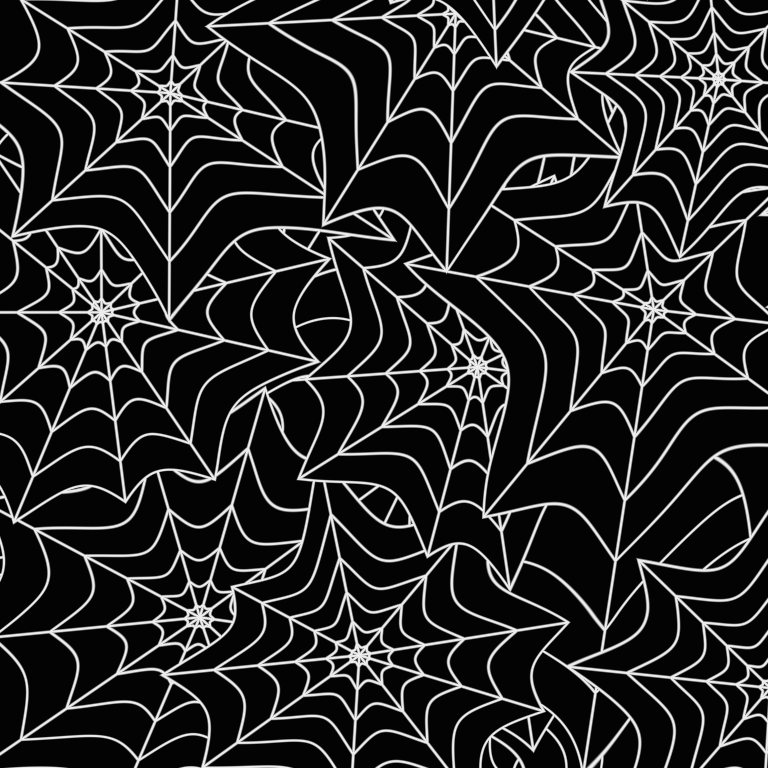
Reproduce this pattern procedurally as a WebGL 1 fragment shader.

```glsl
precision highp float;
uniform vec2 u_resolution;

const float TAU = 6.2831853;
const float CELL = 0.37;

float hash(vec2 p) {
  return fract(sin(dot(p, vec2(127.1, 311.7))) * 43758.545);
}

float cornerSlope(vec2 corner, vec2 offset) {
  float a = TAU * hash(corner + 7.3);
  return dot(vec2(cos(a), sin(a)), offset);
}

float gradientNoise(vec2 p) {
  vec2 i = floor(p), f = fract(p);
  vec2 s = f * f * (3.0 - 2.0 * f);
  vec2 x = vec2(1.0, 0.0);
  return mix(
    mix(cornerSlope(i, f), cornerSlope(i + x.xy, f - x.xy), s.x),
    mix(cornerSlope(i + x.yx, f - x.yx), cornerSlope(i + x.xx, f - x.xx), s.x),
    s.y);
}

// Soft thread profile from the distance to its axis
float thread(float d) {
  float soft = max(0.0013, 0.65 / u_resolution.y);
  return 1.0 - smoothstep(0.0018 - soft, 0.0018 + soft, d);
}

// Uneven spoke position, in units of the mean sector
float spokeAt(float i, float count, float seed) {
  return i + 0.6 * (hash(vec2(mod(i, count), seed)) - 0.5);
}

float spokeLength(float i, float count, float seed) {
  return mix(0.82, 1.18, hash(vec2(mod(i, count) + 31.0, seed)));
}

// Lays one web over the ink below it, hiding what its outline encloses
float layWeb(float ink, vec2 p, vec2 cell, float reach, float wobble) {
  float seed = 50.0 * hash(cell + 3.7);
  vec2 jitter = vec2(hash(cell + 11.2), hash(cell + 23.9)) - 0.5;
  vec2 q = p - (cell + 0.5 + 0.5 * jitter) * CELL;
  float r = max(length(q), 0.0001);
  if (r > 0.75) return ink;

  float size = mix(0.21, 0.32, hash(cell + 41.3));
  float spokes = floor(mix(8.0, 13.0, hash(cell + 57.1)));
  float rings = floor(mix(6.0, 9.0, hash(cell + 73.6)));

  // Sector between two neighbouring spokes
  float a = (atan(q.y, q.x) / TAU + 0.5) * spokes;
  float i = floor(a);
  if (a < spokeAt(i, spokes, seed)) i -= 1.0;
  else if (a >= spokeAt(i + 1.0, spokes, seed)) i += 1.0;
  float a0 = spokeAt(i, spokes, seed);
  float a1 = spokeAt(i + 1.0, spokes, seed);
  float width = (a1 - a0) * TAU / spokes;
  float t = (a - a0) / (a1 - a0);

  // Threads sag towards the hub between spokes
  float e0 = spokeLength(i, spokes, seed);
  float e1 = spokeLength(i + 1.0, spokes, seed);
  float sag = min(0.36 * width, 0.36);
  float dip = 1.0 - 4.0 * sag * t * (1.0 - t);
  float span = mix(e0, e1, t);
  float shape = span * dip;
  float slope = ((e1 - e0) * dip - span * 4.0 * sag * (1.0 - 2.0 * t)) / width;

  // Nearest ring; the spacing widens outwards
  float u = r / (size * shape) * (1.0 + 0.18 * wobble);
  float steepness = u / r * sqrt(1.0 + slope * slope / (shape * shape));
  float last = floor(rings * reach);
  float k = clamp(floor(rings * pow(u, 0.625) + 0.5), 1.0, last);
  float ring = thread(abs(u - pow(k / rings, 1.6)) / steepness);
  if (u > pow(last / rings, 1.6)) return max(ink, ring);

  float spoke = thread(r * sin(min(min(t, 1.0 - t) * width, 1.57)));
  return max(ring, spoke);
}

void main() {
  vec2 p = gl_FragCoord.xy / u_resolution.y;
  vec2 home = floor(p / CELL);
  float wobble = gradientNoise(p * 5.0);
  float ink = 0.0;

  // Wide webs fill the gaps, then smaller ones overlap them
  for (int layer = 0; layer < 2; layer++) {
    float reach = layer == 0 ? 1.5 : 1.0;
    for (int y = -2; y <= 2; y++) {
      for (int x = -2; x <= 2; x++) {
        ink = layWeb(ink, p, home + vec2(float(x), float(y)), reach, wobble);
      }
    }
  }
  gl_FragColor = vec4(vec3(mix(0.01, 0.93, ink)), 1.0);
}
```
